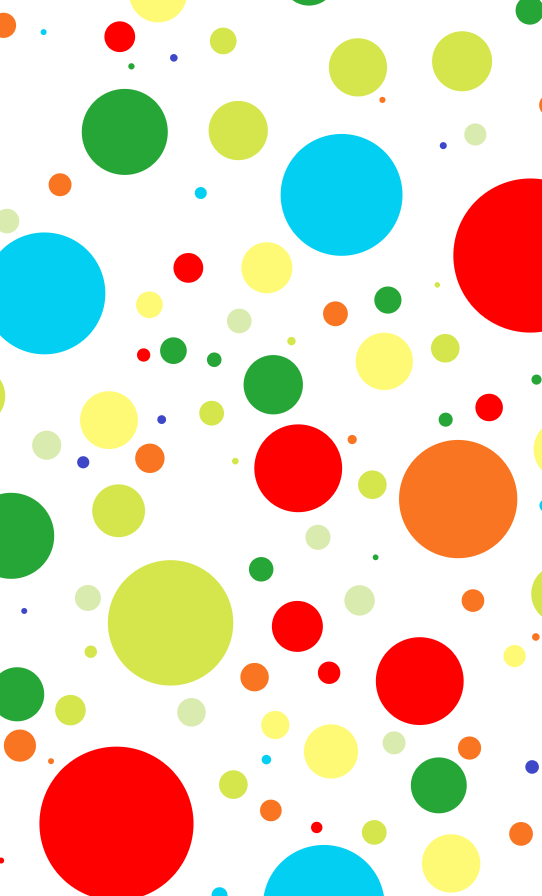
Reproduce this pattern procedurally as a Shadertoy shader.

```glsl
// Flat confetti discs of four sizes, scattered on white without overlapping.

struct Disc { vec2 centre; float radius; vec3 colour; };

const vec3 red = vec3(1.0, 0.0, 0.0);
const vec3 orange = vec3(0.98, 0.46, 0.13);
const vec3 cyan = vec3(0.01, 0.81, 0.95);
const vec3 lime = vec3(0.83, 0.90, 0.30);
const vec3 yellow = vec3(1.0, 0.98, 0.46);
const vec3 green = vec3(0.15, 0.65, 0.21);
const vec3 pale = vec3(0.855, 0.92, 0.69);
const vec3 blue = vec3(0.24, 0.28, 0.78);

// Ten colours per tier, from the largest discs to the specks
const vec3 tierColours[40] = vec3[40](
    red, cyan, green, lime, red, cyan, red, orange, green, cyan,
    lime, yellow, green, lime, red, yellow, lime, cyan, green, yellow,
    pale, lime, orange, pale, red, yellow, lime, pale, green, orange,
    green, cyan, lime, blue, orange, cyan, green, red, lime, blue);
const float bigRadius[10] = float[10](
    0.086, 0.068, 0.048, 0.07, 0.049, 0.068, 0.049, 0.066, 0.048, 0.068);
const float cellSize[4] = float[4](0.246, 0.15, 0.08, 0.085);

// Integer hash giving three values in 0..1
vec3 hash3(ivec3 key) {
    uvec3 v = uvec3(key) * 1664525u + 1013904223u;
    for (int i = 0; i < 2; i++) {
        v.x += v.y * v.z;
        v.y += v.z * v.x;
        v.z += v.x * v.y;
        v ^= v >> 16u;
    }
    return vec3(v >> 8u) / float(1 << 24);
}

// Each tier has its own turned grid, so that no rows show
mat2 tierTurn(int tier) {
    float angle = 0.3 + 1.1 * float(tier);
    return mat2(cos(angle), sin(angle), -sin(angle), cos(angle));
}

ivec2 cellAt(vec2 p, int tier) {
    return ivec2(floor(tierTurn(tier) * p / cellSize[tier]));
}

// One disc per cell, jittered but kept wholly inside it
Disc discIn(ivec2 cell, int tier) {
    vec3 h = hash3(ivec3(cell, tier + 7));
    int pick = (((cell.x + 3 * cell.y) % 10) + 10) % 10;
    float size = cellSize[tier];
    float radius = tier == 0 ? bigRadius[pick]
                 : tier == 1 ? mix(0.028, 0.034, h.z)
                 : tier == 2 ? mix(0.012, 0.018, h.z)
                 : mix(0.003, 0.009, h.z * h.z);
    vec2 jitter = (h.xy - 0.5) * (size - 2.0 * radius - 0.012);
    vec2 centre = (vec2(cell) + 0.5) * size + jitter;
    return Disc(centre * tierTurn(tier), radius, tierColours[tier * 10 + pick]);
}

// True where a disc would crowd one of a larger tier
bool isCrowded(Disc disc, int tier) {
    for (int larger = 0; larger < tier; larger++) {
        ivec2 home = cellAt(disc.centre, larger);
        for (int i = 0; i < 9; i++) {
            Disc other = discIn(home + ivec2(i % 3, i / 3) - 1, larger);
            float reach = disc.radius + other.radius + 0.008;
            if (distance(disc.centre, other.centre) < reach) return true;
        }
    }
    return false;
}

void mainImage(out vec4 fragColor, in vec2 fragCoord) {
    float pixel = 1.0 / iResolution.y;
    vec2 p = fragCoord * pixel;
    vec3 colour = vec3(1.0);

    for (int tier = 0; tier < 4; tier++) {
        Disc disc = discIn(cellAt(p, tier), tier);
        float edge = distance(p, disc.centre) - disc.radius;
        // The costly test runs only for pixels the disc touches
        if (edge < pixel && !isCrowded(disc, tier)) {
            float cover = clamp(0.5 - edge / pixel, 0.0, 1.0);
            colour = mix(colour, disc.colour, cover);
        }
    }
    fragColor = vec4(colour, 1.0);
}
```
